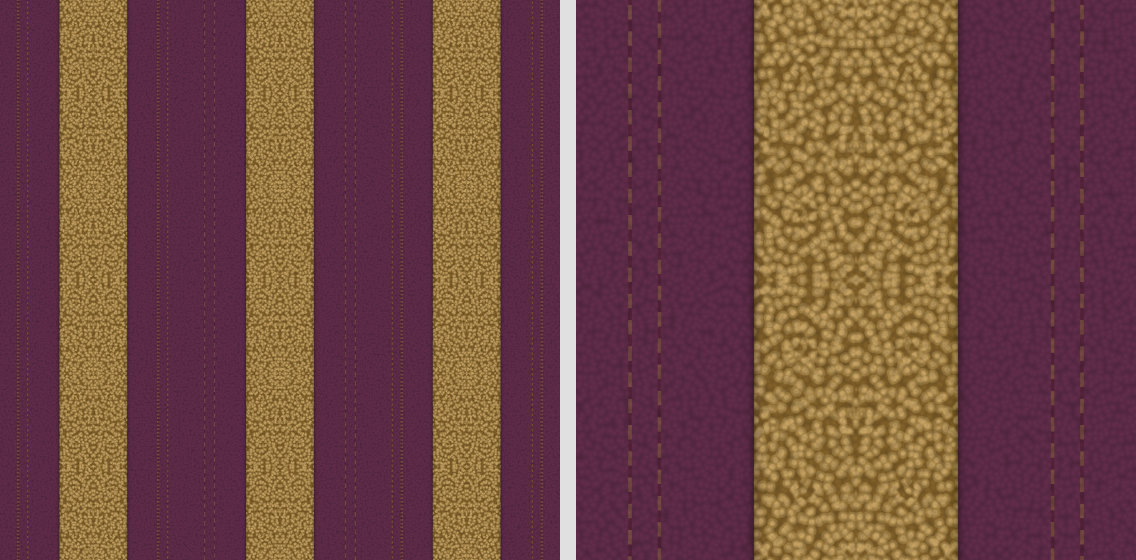
Left: the whole. Right: its middle third, enlarged.
Reproduce this pattern procedurally as a WebGL 2 fragment shader.

```glsl
#version 300 es
precision highp float;

#define BANDS 3.0
#define BAND_HALF 0.0608
#define MOTIFS 3.0
#define FILIGREE 176.0
#define GRAIN 256.0
#define THREAD_HALF 0.0011
#define DASHES 64.0
#define DOTS 110.0
#define CHECKS 154.0

uniform vec2 u_resolution;
out vec4 fragColor;

const vec3 PLUM = vec3(0.35, 0.16, 0.27);
const vec3 MAROON = vec3(0.29, 0.11, 0.18);
const vec3 TAN_THREAD = vec3(0.47, 0.32, 0.25);
const vec3 GOLD_DARK = vec3(0.47, 0.35, 0.15);
const vec3 GOLD_MID = vec3(0.59, 0.47, 0.25);
const vec3 GOLD_LIGHT = vec3(0.72, 0.59, 0.36);

vec2 hash2(vec2 p) {
    vec3 h = fract(p.xyx * vec3(0.1031, 0.1030, 0.0973));
    h += dot(h, h.yzx + 33.33);
    return fract((h.xx + h.yz) * h.zy);
}

// Distance to the nearest scattered point; wraps after period cells
float cellular(vec2 p, float period) {
    vec2 cell = floor(p);
    float nearest = 2.0;
    for (int j = -1; j <= 1; j++) {
        for (int i = -1; i <= 1; i++) {
            vec2 c = cell + vec2(i, j);
            nearest = min(nearest, length(c + hash2(mod(c, period)) - p));
        }
    }
    return nearest;
}

// Soft-edged strip of the given half width
float strip(float dist, float halfWidth, float px) {
    return 1.0 - smoothstep(halfWidth - px, halfWidth + px, abs(dist));
}

// Vertical run of stitches; duty is the filled share of each step
float stitches(float dist, float y, float count, float duty, float px) {
    float along = (fract(y * count) - 0.5) / count;
    return strip(dist, THREAD_HALF, px) * strip(along, 0.5 * duty / count, px);
}

// Ringed flower with eight petals, repeated on a lattice
float rosette(vec2 p, vec2 pitch, float radius) {
    vec2 c = p - pitch * round(p / pitch);
    float r = length(c) / radius;
    float petals = cos(8.0 * atan(c.y, c.x + 1e-6));
    return exp(-r * r) * cos(r * 11.0 - 0.9 * petals * smoothstep(0.2, 0.6, r));
}

// Mirrored filigree in three gold tones
vec3 brocade(float x, float y) {
    vec2 q = vec2(abs(x), abs(fract(y * MOTIFS) - 0.5) / MOTIFS);
    vec2 pitch = vec2(BAND_HALF, 0.25 / MOTIFS);
    float flowers = rosette(q, pitch, 0.015)
                  + 0.8 * rosette(q - 0.5 * pitch, pitch, 0.012);
    float lattice = cos(q.x * 310.0) * cos(q.y * 302.0);
    float tone = 0.52 + 1.25 * (0.43 - cellular(q * FILIGREE, 512.0))
               + 0.32 * flowers + 0.06 * lattice;
    vec3 gold = mix(GOLD_DARK, GOLD_MID, smoothstep(0.2, 0.5, tone));
    return mix(gold, GOLD_LIGHT, smoothstep(0.52, 0.85, tone));
}

void main() {
    vec2 uv = gl_FragCoord.xy / u_resolution;
    float px = 0.6 / u_resolution.x;
    float mirrored = abs(uv.x - 0.5);
    vec3 color = PLUM;

    // Pairs of dashed lines beside the centre band
    for (int i = 0; i < 2; i++) {
        float d = mirrored - (0.117 + 0.0175 * float(i));
        float y = uv.y + 0.3 * float(i) / DASHES;
        color = mix(color, MAROON, 0.65 * strip(d, THREAD_HALF, px));
        color = mix(color, TAN_THREAD, 0.75 * stitches(d, y, DASHES, 0.55, px));
    }

    // Dotted line with a checked line next to it
    for (int i = 0; i < 2; i++) {
        float shift = 0.25 * float(i);
        float dotted = mirrored - 0.2005 - shift;
        float checked = mirrored - 0.2175 - shift;
        color = mix(color, MAROON, 0.4 * strip(dotted, THREAD_HALF, px));
        color = mix(color, GOLD_DARK, 0.8 * stitches(dotted, uv.y, DOTS, 0.5, px));
        color = mix(color, MAROON, 0.6 * strip(checked, 2.5 * THREAD_HALF, px));
        for (int k = 0; k < 2; k++) {
            float side = float(k) - 0.5;
            float d = checked - side * 2.4 * THREAD_HALF;
            float y = uv.y + side / CHECKS;
            color = mix(color, TAN_THREAD, 0.85 * stitches(d, y, CHECKS, 0.5, px));
        }
    }

    // Gold bands with a dark seam along both edges
    float bandX = (fract(uv.x * BANDS) - 0.5) / BANDS;
    float edge = abs(bandX) - BAND_HALF;
    color = mix(color, brocade(bandX, uv.y), strip(bandX, BAND_HALF, px));
    color *= 1.0 - 0.35 * exp(-abs(edge) * 520.0);

    // Fine woven grain over the whole cloth
    color *= 1.0 + 0.22 * (0.45 - cellular(uv * GRAIN, GRAIN));
    fragColor = vec4(color, 1.0);
}
```
